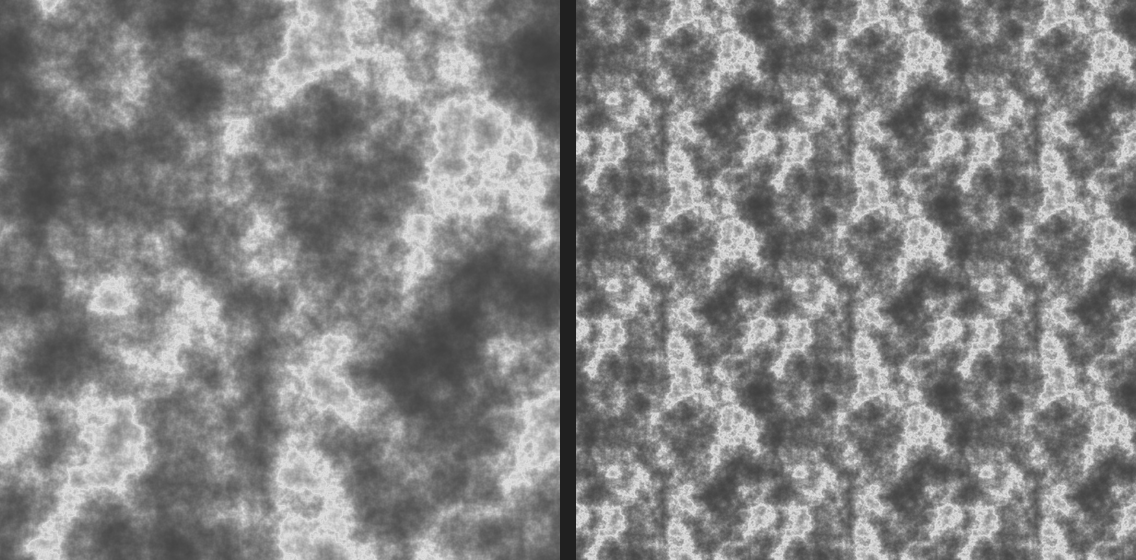
Left, the tile; right, the same tile 3 across and 3 down.
Give the GLSL for this texture, as a three.js fragment shader.

```glsl
varying vec2 vUv;

// Random unit gradient on a lattice that wraps every "period" cells
vec2 gradientAt(vec2 cell, float period, float seed) {
  vec2 wrapped = mod(cell, period);
  vec3 q = fract(vec3(wrapped.xyx + seed) * vec3(0.1031, 0.1030, 0.0973));
  q += dot(q, q.yzx + 33.33);
  float angle = 6.2831853 * fract((q.x + q.y) * q.z);
  return vec2(cos(angle), sin(angle));
}

// Tiling gradient noise
float gradientNoise(vec2 p, float period, float seed) {
  vec2 cell = floor(p);
  vec2 f = p - cell;
  vec2 blend = f * f * f * (f * (f * 6.0 - 15.0) + 10.0);
  vec2 right = vec2(1.0, 0.0);
  vec2 up = vec2(0.0, 1.0);
  float a = dot(gradientAt(cell, period, seed), f);
  float b = dot(gradientAt(cell + right, period, seed), f - right);
  float c = dot(gradientAt(cell + up, period, seed), f - up);
  float d = dot(gradientAt(cell + 1.0, period, seed), f - 1.0);
  return mix(mix(a, b, blend.x), mix(c, d, blend.x), blend.y);
}

// Octaves double a whole frequency, so every layer wraps
float cloudHeight(vec2 uv) {
  float sum = 0.0;
  float amplitude = 1.0;
  float frequency = 4.0;
  for (int i = 0; i < 7; i++) {
    float layer = float(i);
    vec2 offset = vec2(0.37, 0.71) * (layer + 1.0);
    sum += amplitude * gradientNoise(uv * frequency + offset, frequency, 17.3 * layer + 5.0);
    amplitude *= 0.65;
    frequency *= 2.0;
  }
  return sum * 3.6;
}

void main() {
  float height = cloudHeight(vUv);

  // Peaks fold back down, leaving bright rims around grey cores
  float excess = height - 1.35;
  float softAbs = sqrt(excess * excess + 0.003);
  float folded = 1.35 + 0.15 * excess - 0.85 * softAbs;

  // Tone curve: broad dark greys, steep highlights
  float grey = 0.23 + 0.265 * exp(0.67 * folded);
  gl_FragColor = vec4(vec3(grey), 1.0);
}
```
